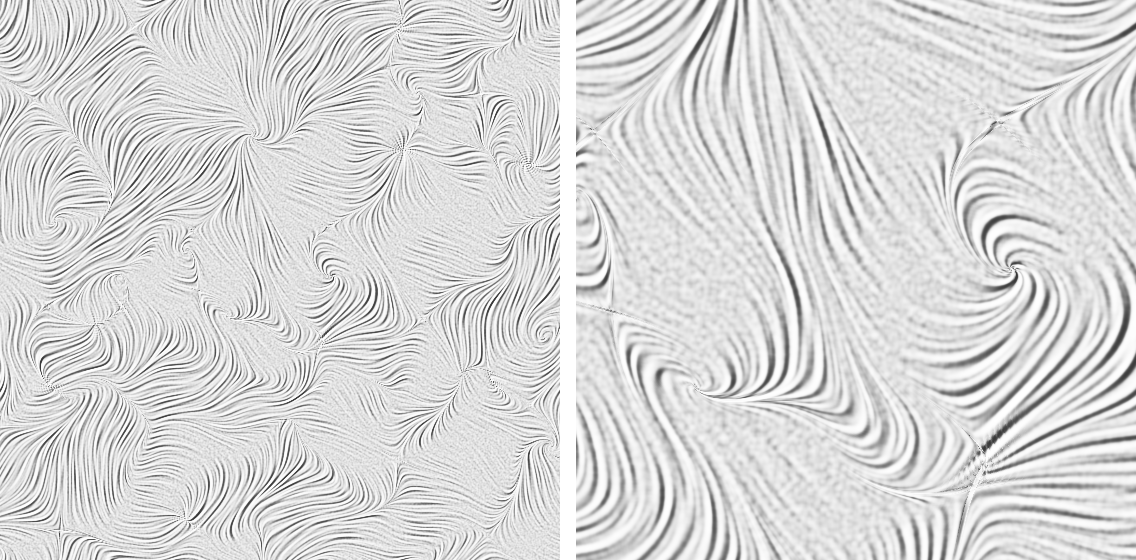
Left, the full canvas; right, a detail of the centre.
Reproduce this texture procedurally as a three.js fragment shader.

```glsl
varying vec2 vUv;

#define FLOW_SCALE 3.8
#define FLOW_DETAIL 0.5
#define GROOVE_SCALE 180.0
#define GRAIN_SCALE 260.0
#define STROKE_STEP 0.0044
#define STROKE_STEPS 11
#define LIGHT_AXIS vec2(0.77, -0.64)
#define RELIEF_WIDTH 0.0028
#define RELIEF_GAIN 20.0
#define GRAIN_GAIN 1.2
#define SHADE_DEPTH 0.8
#define SHADE_CURVE 1.35

vec2 hashGradient(vec2 cell) {
  vec3 h = fract(cell.xyx * vec3(0.1031, 0.1030, 0.0973));
  h += dot(h, h.yzx + 33.33);
  return fract((h.xx + h.yz) * h.zy) * 2.0 - 1.0;
}

float gradientNoise(vec2 p) {
  vec2 cell = floor(p);
  vec2 f = p - cell;
  vec2 fade = f * f * f * (f * (f * 6.0 - 15.0) + 10.0);
  vec2 right = vec2(1.0, 0.0);
  vec2 up = vec2(0.0, 1.0);
  float bottom = mix(dot(hashGradient(cell), f),
                     dot(hashGradient(cell + right), f - right), fade.x);
  float top = mix(dot(hashGradient(cell + up), f - up),
                  dot(hashGradient(cell + 1.0), f - 1.0), fade.x);
  return mix(bottom, top, fade.y);
}

// Two noise octaves per axis: their shared zeros become swirls and knots
vec2 flowDirection(vec2 p) {
  vec2 broad = p * FLOW_SCALE + 11.3;
  vec2 fine = p * FLOW_SCALE * 2.3 + 41.7;
  vec2 flow = vec2(gradientNoise(broad), gradientNoise(broad + vec2(23.45, 7.6)));
  flow += FLOW_DETAIL *
          vec2(gradientNoise(fine), gradientNoise(fine + vec2(5.4, 31.55)));
  return flow / max(length(flow), 0.0001);
}

float roughGround(vec2 p) {
  return gradientNoise(p * GROOVE_SCALE + 70.0);
}

float strokeWeight(float reach) {
  return 0.5 + 0.5 * cos(3.14159 * reach);
}

// Height of the combed ground: noise averaged both ways along the streamline
float combedHeight(vec2 p) {
  float sum = roughGround(p);
  float total = 1.0;
  for (int side = 0; side < 2; side++) {
    float halfStride = STROKE_STEP * (float(side) - 0.5);
    vec2 position = p;
    for (int i = 0; i < STROKE_STEPS; i++) {
      vec2 advance = flowDirection(position) * halfStride;
      // Two ground samples per flow lookup
      float nearWeight = strokeWeight((float(i) + 0.5) / float(STROKE_STEPS));
      float farWeight = strokeWeight((float(i) + 1.0) / float(STROKE_STEPS));
      sum += nearWeight * roughGround(position + advance);
      position += 2.0 * advance;
      sum += farWeight * roughGround(position);
      total += nearWeight + farWeight;
    }
  }
  return sum / total;
}

void main() {
  // Slope of the combed ground along the light
  vec2 offset = LIGHT_AXIS * RELIEF_WIDTH * 0.5;
  float relief = combedHeight(vUv + offset) - combedHeight(vUv - offset);
  relief *= RELIEF_GAIN;

  // Speckle shows mostly where strokes run along the light
  float alignment = abs(dot(flowDirection(vUv), LIGHT_AXIS));
  float speckle = gradientNoise(vUv * GRAIN_SCALE + 130.0);
  relief += speckle * GRAIN_GAIN * mix(0.3, 1.0, pow(alignment, 4.0));

  // White ridges, soft grey slopes and limited shadows
  float shade = SHADE_DEPTH / (1.0 + exp(1.75 + SHADE_CURVE * relief));
  gl_FragColor = vec4(vec3(1.0 - shade), 1.0);
}
```
